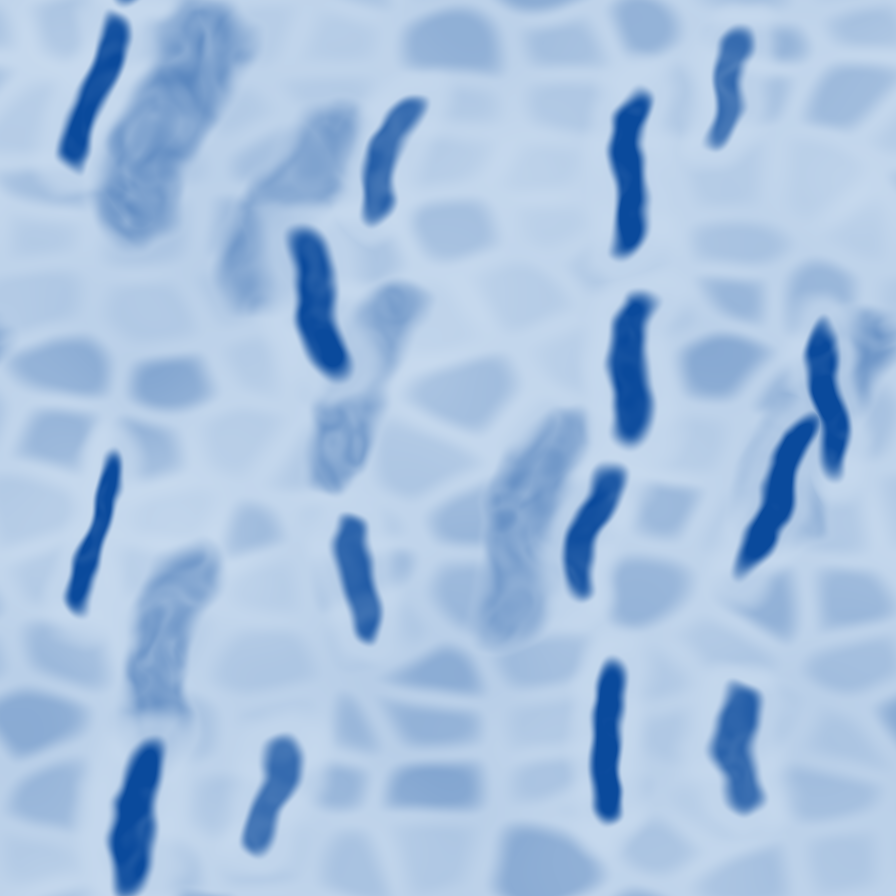
Reproduce this texture procedurally as a WebGL 1 fragment shader.

```glsl
precision highp float;
// Draws a tiling blue-stained tissue: soft pale cells, broad washes and dark upright streaks.
uniform vec2 u_resolution;

vec2 hash2(vec2 p) {
  return fract(sin(vec2(dot(p, vec2(127.1, 311.7)), dot(p, vec2(269.5, 183.3)))) * 43758.5);
}

// Gradient noise that wraps after a whole number of lattice steps.
float corner(vec2 cell, vec2 offset, float period) {
  return dot(hash2(mod(cell, period) + period) * 2.0 - 1.0, offset);
}

float noise(vec2 p, float period) {
  vec2 i = floor(p), f = fract(p), e = vec2(1.0, 0.0);
  vec2 u = f * f * f * (f * (f * 6.0 - 15.0) + 10.0);
  return mix(mix(corner(i, f, period), corner(i + e, f - e, period), u.x),
             mix(corner(i + e.yx, f - e.yx, period), corner(i + 1.0, f - 1.0, period), u.x), u.y);
}

vec2 warp(vec2 uv, float freq) {
  return vec2(noise(uv * freq, freq), noise(uv * freq + 5.0, freq));
}

// Rounded Voronoi cells: a soft interior mask times a random stain per cell.
float cells(vec2 uv) {
  vec2 grid = vec2(9.0, 13.0);
  vec2 p = uv * grid, base = floor(p), nearest = vec2(0.0), toNearest = vec2(9.0);
  for (int y = -1; y <= 1; y++)
    for (int x = -1; x <= 1; x++) {
      vec2 cell = base + vec2(x, y);
      vec2 d = cell + 0.12 + 0.76 * hash2(mod(cell, grid) + 31.0) - p;
      if (dot(d, d) < dot(toNearest, toNearest)) { toNearest = d; nearest = cell; }
    }
  float sum = 0.0;
  for (int y = -2; y <= 2; y++)
    for (int x = -2; x <= 2; x++) {
      vec2 cell = nearest + vec2(x, y);
      vec2 d = cell + 0.12 + 0.76 * hash2(mod(cell, grid) + 31.0) - p;
      vec2 apart = d - toNearest;
      if (dot(apart, apart) > 0.0001)
        sum += exp(-14.0 * dot(0.5 * (d + toNearest), normalize(apart)));
    }
  float edge = -log(sum) / 14.0;
  float pick = hash2(mod(nearest, grid) + 77.0).x;
  return smoothstep(0.0, 0.27, edge) * mix(0.06, 0.29, pick * pick);
}

// Scattered leaning streaks: x is the stain, y the field (1 at the core, 0 at the rim).
vec2 streaks(vec2 uv, vec2 grid, float seed, vec2 halfSize, vec2 rim, vec2 stainRange, float share) {
  vec2 base = floor(uv * grid), result = vec2(0.0, -9.0);
  for (int y = -1; y <= 1; y++)
    for (int x = -1; x <= 1; x++) {
      vec2 cell = base + vec2(x, y), id = mod(cell, grid) + seed;
      vec2 place = hash2(id), shape = hash2(id + 19.0), kind = hash2(id + 43.0);
      vec2 p = uv - (cell + 0.5 + 0.7 * (place - 0.5)) / grid;
      vec2 size = halfSize * mix(vec2(0.8), vec2(1.25, 1.15), shape);
      p.x -= p.y * mix(-0.25, 0.42, kind.x);
      p.x += 0.25 * size.x * sin(p.y / size.y * 3.5 + place.x * 40.0);
      float along = abs(p.y / size.y);
      float field = 1.0 - length(vec2(p.x / size.x, along * along * along));
      if (kind.y < share) {
        float stain = mix(stainRange.x, stainRange.y, sqrt(shape.y));
        result = max(result, vec2(stain * smoothstep(rim.x, rim.y, field), field));
      }
    }
  return result;
}

void main() {
  vec2 uv = gl_FragCoord.xy / u_resolution;
  vec2 coarse = warp(uv, 9.0), fine = warp(uv + 0.02 * coarse, 26.0);

  // Pale ground with cells that fade in and out by region.
  float region = noise(uv * 3.0, 3.0);
  float ground = -0.025 + 0.09 * (region + 0.3) + 0.05 * coarse.x;
  float stain = ground + cells(uv + 0.012 * coarse + 0.002 * fine) * (0.95 + 0.8 * region);

  // Broad ragged washes with creased, cloudy interiors.
  vec2 wash = streaks(uv + 0.022 * coarse + 0.014 * fine, vec2(4.0, 3.0), 11.0,
                      vec2(0.042, 0.13), vec2(-0.25, 0.4), vec2(0.24, 0.46), 0.6);
  float cloud = noise(uv * vec2(16.0, 8.0) + 2.0 * fine, 16.0);
  float crease = abs(noise(uv * 22.0 + 1.5 * coarse, 22.0));
  stain *= 1.0 - 0.85 * smoothstep(-0.4, 0.3, wash.y);
  stain += wash.x * (0.9 + 0.55 * cloud + 0.45 * crease);

  // Dark streaks, each ringed by a faint light halo.
  vec2 dark = streaks(uv + 0.016 * coarse + 0.011 * fine, vec2(4.0), 53.0,
                      vec2(0.019, 0.083), vec2(-0.3, 0.5), vec2(0.65, 1.12), 0.82);
  float halo = smoothstep(-2.2, -0.6, dark.y);
  stain = mix(stain, -0.045, 0.7 * halo);
  stain += dark.x * (1.0 + 0.25 * cloud);

  vec3 pale = vec3(0.75, 0.83, 0.92), deep = vec3(0.08, 0.32, 0.63);
  gl_FragColor = vec4(mix(pale, deep, clamp(stain, -0.09, 1.06)), 1.0);
}
```
